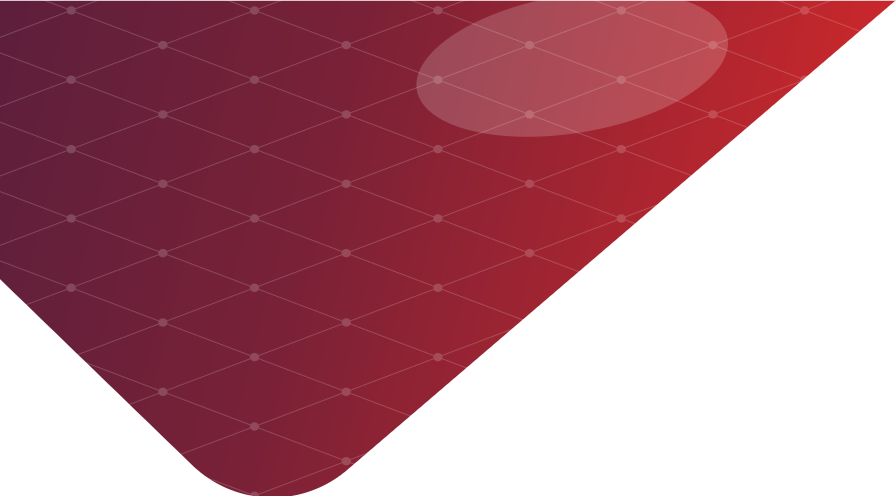
Reproduce this background procedurally as a Shadertoy shader.

```glsl
// Antialiased fill of a signed distance, in units of canvas height
float fill(float dist) {
    return clamp(0.5 - dist * iResolution.y, 0.0, 1.0);
}

// Downward wedge whose tip is rounded by a circle
float roundedWedge(vec2 p) {
    const vec2 leftNormal = vec2(-0.696, -0.718);
    const vec2 rightNormal = vec2(0.651, -0.759);
    vec2 v = p - vec2(0.548, 0.228);
    bool onArc = dot(v, vec2(0.718, -0.696)) > 0.0
              && dot(v, vec2(-0.759, -0.651)) > 0.0;
    float reach = onArc ? length(v) : max(dot(v, leftNormal), dot(v, rightNormal));
    return reach - 0.2312;
}

// Approximate distance to an axis-aligned ellipse
float ellipse(vec2 p, vec2 radii) {
    float k = length(p / radii);
    return k * (k - 1.0) / max(length(p / (radii * radii)), 1e-4);
}

// Opacity of the diamond mesh and its nodes
float mesh(vec2 p) {
    const vec2 pitch = vec2(0.1845, 0.0699);
    vec2 g = (p - vec2(0.1432, 0.979)) / pitch;
    vec2 uv = 0.5 * vec2(g.x + g.y, g.x - g.y);
    vec2 f = uv - floor(uv + 0.5);
    float lineDist = min(abs(f.x), abs(f.y)) / (0.5 * length(1.0 / pitch));
    vec2 toNode = vec2(f.x + f.y, f.x - f.y) * pitch;

    // Thin lines keep their weight when narrower than a pixel
    float halfWidth = max(0.0009, 0.5 / iResolution.y);
    float lines = 0.2 * fill(lineDist - halfWidth) * 0.0009 / halfWidth;
    float nodes = 0.18 * fill(ellipse(toNode, vec2(0.0094, 0.0084)));
    return max(lines, nodes);
}

void mainImage(out vec4 fragColor, in vec2 fragCoord) {
    // Height spans 0 to 1; width follows the design proportion
    vec2 p = fragCoord / iResolution.xy * vec2(1.803, 1.0);

    // Plum to crimson to red, tilted toward the lower right
    const vec3 plum = vec3(0.365, 0.122, 0.235);
    const vec3 crimson = vec3(0.475, 0.130, 0.215);
    const vec3 red = vec3(0.790, 0.155, 0.170);
    float t = p.x + 0.25 * (1.0 - p.y);
    vec3 color = mix(plum, crimson, clamp(t / 0.73, 0.0, 1.0));
    color = mix(color, red, clamp((t - 0.73) / 1.07, 0.0, 1.0));

    // Mesh overlay
    color = mix(color, vec3(1.0), mesh(p));

    // Translucent tilted ellipse
    const float tilt = 0.166;
    vec2 q = p - vec2(1.1514, 0.871);
    q = vec2(q.x * cos(tilt) + q.y * sin(tilt), q.y * cos(tilt) - q.x * sin(tilt));
    color = mix(color, vec3(1.0), 0.18 * fill(ellipse(q, vec2(0.317, 0.139))));

    // White surround with a hairline along the top
    float panel = max(roundedWedge(p), p.y - 0.9985);
    fragColor = vec4(mix(vec3(1.0), color, fill(panel)), 1.0);
}
```
